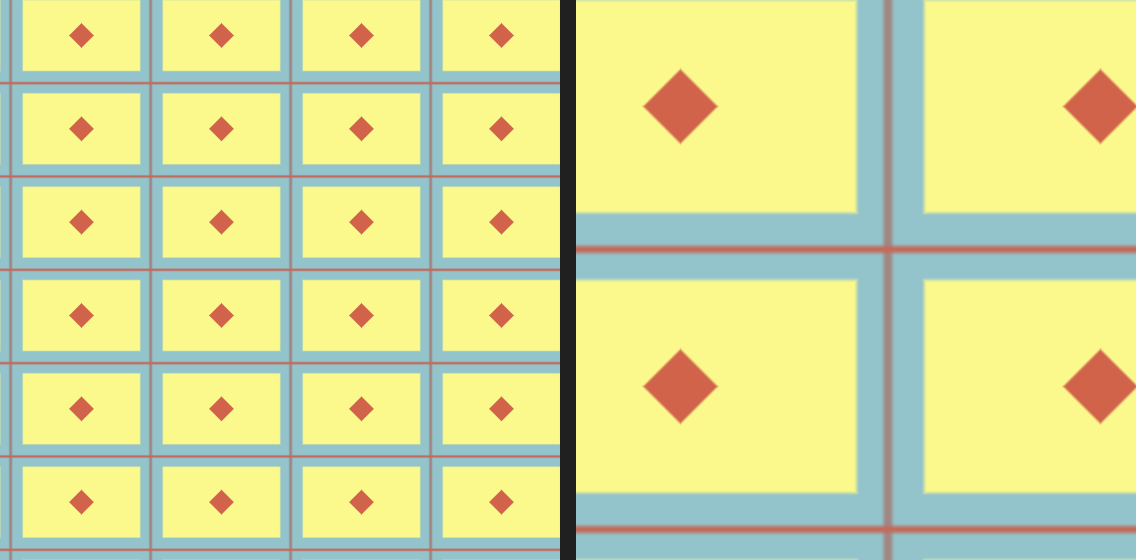
Left, the full canvas; right, a detail of the centre.
Give the GLSL for this pattern, as a three.js fragment shader.

```glsl
varying vec2 vUv;

const vec2 REPEATS = vec2(4.0, 6.0);
const vec2 TILE_CENTRE = vec2(0.1455, 0.1033);
const vec2 TILE_HALF = vec2(0.1049, 0.0634);
const vec2 LINE_ORIGIN = vec2(0.0190, 0.0182);
const vec2 LINE_HALF = vec2(0.0026, 0.0021);
const float DIAMOND_RADIUS = 0.0221;
const float SOFTNESS = 0.0019;

const vec3 TEAL = vec3(0.575, 0.765, 0.795);
const vec3 YELLOW = vec3(0.985, 0.975, 0.55);
const vec3 BROWN = vec3(0.63, 0.53, 0.515);
const vec3 RUST = vec3(0.76, 0.42, 0.36);
const vec3 RED = vec3(0.82, 0.39, 0.295);

// Offset from the nearest repeat of a point, in canvas units
vec2 repeatAround(vec2 p, vec2 origin, vec2 count) {
  return (fract((p - origin) * count + 0.5) - 0.5) / count;
}

float boxDistance(vec2 p, vec2 halfSize) {
  vec2 d = abs(p) - halfSize;
  return length(max(d, 0.0)) + min(max(d.x, d.y), 0.0);
}

float diamondDistance(vec2 p, float radius) {
  return (abs(p.x) + abs(p.y) - radius) * 0.7071;
}

// Coverage of a shape from its signed distance
float fill(float dist, float softness) {
  return 1.0 - smoothstep(-softness, softness, dist);
}

void main() {
  vec2 tile = repeatAround(vUv, TILE_CENTRE, REPEATS);
  vec2 line = abs(repeatAround(vUv, LINE_ORIGIN, REPEATS)) - LINE_HALF;

  // Grid lines, horizontal over vertical
  vec3 color = mix(TEAL, BROWN, fill(line.x, SOFTNESS));
  color = mix(color, RUST, fill(line.y, SOFTNESS));

  // Panels with a central diamond
  color = mix(color, YELLOW, fill(boxDistance(tile, TILE_HALF), SOFTNESS));
  color = mix(color, RED, fill(diamondDistance(tile, DIAMOND_RADIUS), SOFTNESS * 0.6));

  gl_FragColor = vec4(color, 1.0);
}
```
